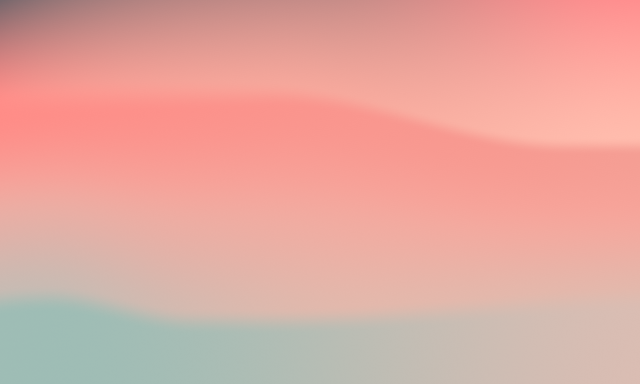
Give the GLSL for this background, as a WebGL 1 fragment shader.

```glsl
precision highp float;
// A soft abstract backdrop: three colour fields stacked like hazy dunes.
// Each field is a gradient in both directions, and the fields melt into
// one another along two smooth curves.

uniform vec2 u_resolution;

// Upper field: top row and lower rim, from left to right
const vec3 SKY_LEFT = vec3(0.46, 0.40, 0.42);
const vec3 SKY_MID = vec3(0.80, 0.56, 0.54);
const vec3 SKY_RIGHT = vec3(1.00, 0.56, 0.56);
const vec3 RIM_LEFT = vec3(1.00, 0.56, 0.54);
const vec3 RIM_MID = vec3(0.97, 0.67, 0.62);
const vec3 RIM_RIGHT = vec3(1.00, 0.74, 0.68);

// Middle field: crest, body and foot
const vec3 CREST_LEFT = vec3(1.00, 0.55, 0.53);
const vec3 CREST_RIGHT = vec3(0.96, 0.62, 0.58);
const vec3 BODY_LEFT = vec3(0.95, 0.67, 0.63);
const vec3 BODY_RIGHT = vec3(0.97, 0.65, 0.61);
const vec3 FOOT_LEFT = vec3(0.76, 0.74, 0.71);
const vec3 FOOT_RIGHT = vec3(0.88, 0.73, 0.68);

// Lower field
const vec3 WATER_LEFT = vec3(0.62, 0.74, 0.71);
const vec3 WATER_RIGHT = vec3(0.86, 0.74, 0.70);

// Half widths of the blends, and the easing of the upper field
const float UPPER_BLUR_LEFT = 0.050;
const float UPPER_BLUR_RIGHT = 0.024;
const float LOWER_BLUR = 0.036;
const float SKY_EASE = 1.35;
const float SHADOW_FALLOFF = 5.5;
const float GRAIN = 0.004;

float hash(vec2 p) {
  return fract(sin(dot(p, vec2(127.1, 311.7))) * 43758.5);
}

// Curve heights, measured down from the top edge
float upperCurve(float x) {
  return 0.245 + 0.135 * smoothstep(0.42, 0.88, x) + 0.02 * exp(-8.0 * x);
}

float lowerCurve(float x) {
  float dip = 0.062 * smoothstep(0.07, 0.30, x);
  float rise = 0.062 * smoothstep(0.40, 1.10, x);
  return 0.775 + dip - rise + 0.01 * exp(-20.0 * x);
}

// Horizontal gradient with a quick change at the left and a glow at the right
vec3 across(vec3 left, vec3 middle, vec3 right, float x) {
  vec3 base = mix(middle, left, exp(-SHADOW_FALLOFF * x));
  return mix(base, right, smoothstep(0.5, 1.0, x));
}

vec3 upperField(float x, float t) {
  vec3 sky = across(SKY_LEFT, SKY_MID, SKY_RIGHT, x);
  vec3 rim = across(RIM_LEFT, RIM_MID, RIM_RIGHT, x);
  return mix(rim, sky, pow(1.0 - clamp(t, 0.0, 1.0), SKY_EASE));
}

vec3 middleField(float x, float t) {
  vec3 crest = mix(CREST_LEFT, CREST_RIGHT, x);
  vec3 body = mix(BODY_LEFT, BODY_RIGHT, x);
  vec3 foot = mix(FOOT_LEFT, FOOT_RIGHT, smoothstep(0.0, 0.6, x));
  vec3 color = mix(crest, body, smoothstep(0.05, 0.60, t));
  return mix(color, foot, smoothstep(0.35, 1.10, t));
}

vec3 lowerField(float x) {
  return mix(WATER_LEFT, WATER_RIGHT, smoothstep(0.05, 1.10, x));
}

void main() {
  vec2 uv = gl_FragCoord.xy / u_resolution;
  float x = uv.x;
  float depth = 1.0 - uv.y;
  float upper = upperCurve(x);
  float lower = lowerCurve(x);

  // Stack the fields from top to bottom
  vec3 color = upperField(x, depth / upper);
  float upperBlur = mix(UPPER_BLUR_LEFT, UPPER_BLUR_RIGHT, smoothstep(0.1, 0.7, x));
  vec3 middle = middleField(x, (depth - upper) / (lower - upper));
  color = mix(color, middle, smoothstep(-upperBlur, upperBlur, depth - upper));
  color = mix(color, lowerField(x), smoothstep(-LOWER_BLUR, LOWER_BLUR, depth - lower));

  // Faint grain keeps the gradients free of banding
  color += GRAIN * (hash(gl_FragCoord.xy) - 0.5);
  gl_FragColor = vec4(color, 1.0);
}
```
